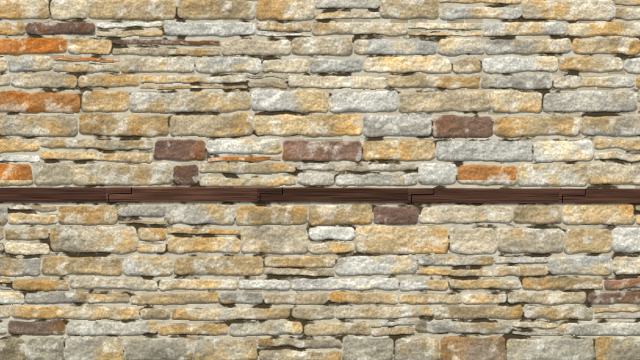
Reproduce this texture procedurally as a Shadertoy shader.

```glsl
// A weathered dry-stone wall in uneven courses, crossed by a dark timber beam.
// Courses are cut into jittered stones, some split into slabs; rounded-box
// distances give the joints, and fractal noise gives wear and relief.

float hash(vec2 p) {
    vec3 q = fract(vec3(p.xyx) * vec3(0.1031, 0.1030, 0.0973));
    q += dot(q, q.yzx + 33.33);
    return fract((q.x + q.y) * q.z);
}

float noise(vec2 p) {
    vec2 i = floor(p), f = fract(p);
    f = f * f * (3.0 - 2.0 * f);
    return mix(mix(hash(i), hash(i + vec2(1, 0)), f.x),
               mix(hash(i + vec2(0, 1)), hash(i + vec2(1, 1)), f.x), f.y);
}

float fbm(vec2 p) {
    float sum = 0.0, amp = 0.5;
    for (int i = 0; i < 5; i++) {
        sum += amp * noise(p);
        p = mat2(1.6, 1.2, -1.2, 1.6) * p + 7.3;
        amp *= 0.5;
    }
    return sum;
}

float roundBox(vec2 p, vec2 halfSize, float radius) {
    vec2 d = abs(p) - halfSize + radius;
    return length(max(d, 0.0)) + min(max(d.x, d.y), 0.0) - radius;
}

float joint(float i, float row) {
    return i + 0.62 * (hash(vec2(i, row * 3.7 + 11.0)) - 0.5);
}

// Heights of the course boundaries; course 8 holds the beam
const float course[19] = float[](-0.01, 0.067, 0.111, 0.153, 0.192, 0.231, 0.292,
    0.373, 0.435, 0.481, 0.549, 0.618, 0.685, 0.752, 0.796, 0.845, 0.898, 0.942, 1.01);

// Returns distance to the stone, height within it (-1 to 1), and its identity
vec4 stone(vec2 p) {
    int k = 0;
    for (int i = 1; i < 18; i++) if (p.y > course[i]) k = i;
    float row = float(k), lo = course[k], hi = course[k + 1];
    float width = mix(0.17, 0.225, hash(vec2(row, 5.0)));
    float x = p.x / width + 20.0 + hash(vec2(row, 9.0));
    float i = floor(x);
    if (x < joint(i, row)) i -= 1.0;
    else if (x > joint(i + 1.0, row)) i += 1.0;
    vec2 id = vec2(i, row);
    float left = joint(i, row), right = joint(i + 1.0, row);

    // Some stones are stacked pairs of thin slabs
    if (hash(id + 31.0) < 0.2) {
        float cut = mix(lo, hi, mix(0.3, 0.7, hash(id + 47.0)));
        if (p.y < cut) hi = cut; else { lo = cut; id += 60.0; }
    }
    lo += 0.005 * hash(id + 3.0);
    hi -= 0.007 * hash(id + 8.0);
    vec2 halfSize = 0.5 * vec2((right - left) * width, hi - lo);
    vec2 q = vec2((x - 0.5 * (left + right)) * width, p.y - 0.5 * (lo + hi));
    q.y += q.x * 0.05 * (hash(id + 15.0) - 0.5);
    float d = roundBox(q, halfSize - 0.0022, min(0.013, halfSize.y * 0.6));
    return vec4(k == 8 ? 0.02 : d, q.y / halfSize.y, id);
}

vec3 stoneColour(vec2 id, float y) {
    float pick = hash(id + 71.0), tone = hash(id + 83.0);
    vec3 c = mix(vec3(0.76, 0.71, 0.60), vec3(0.73, 0.64, 0.48), smoothstep(0.2, 0.6, pick));
    if (pick > 0.68) c = vec3(0.69, 0.67, 0.61);
    if (pick > 0.86) c = vec3(0.77, 0.76, 0.71);
    if (pick < 0.10 && y > 0.5) c = vec3(0.68, 0.48, 0.29);
    if (pick < 0.035) c = vec3(0.50, 0.40, 0.34);
    c = mix(c, vec3(0.57, 0.54, 0.45), 0.6 * smoothstep(0.24, 0.0, y));
    return c * mix(0.88, 1.08, tone);
}

float relief(vec2 p) {
    return fbm(p * vec2(16.0, 24.0)) + 0.45 * fbm(p * vec2(60.0, 85.0) + 4.0);
}

// Mortar packed with small flat chips
vec3 mortar(vec2 p) {
    float row = floor(p.y / 0.011);
    vec2 cell = vec2(p.x / 0.052 + hash(vec2(row, 2.0)) * 9.0, p.y / 0.011);
    vec2 q = (fract(cell) - 0.5) * vec2(0.052, 0.011);
    float d = roundBox(q, vec2(0.024, 0.0046), 0.003);
    float tone = hash(floor(cell) + 13.0);
    vec3 c = mix(vec3(0.70, 0.66, 0.56), vec3(0.87, 0.85, 0.78), fbm(p * 45.0));
    vec3 chip = mix(vec3(0.50, 0.45, 0.36), vec3(0.80, 0.76, 0.66), tone);
    c = mix(c, chip, step(0.45, tone) * smoothstep(0.001, -0.001, d));
    float crevice = smoothstep(0.50, 0.66, fbm(p * vec2(22.0, 38.0) + 17.0));
    return mix(c, vec3(0.20, 0.16, 0.10), 0.85 * crevice);
}

vec3 beamColour(vec2 p, float y) {
    float i = floor(p.x / 0.42 + 0.3), along = fract(p.x / 0.42 + 0.3);
    float grain = fbm(vec2(p.x * 9.0 + i * 5.0, p.y * 260.0));
    vec3 c = mix(vec3(0.17, 0.11, 0.08), vec3(0.43, 0.31, 0.25), grain);
    c *= 0.85 + 0.35 * hash(vec2(i, 6.0)) + 0.2 * smoothstep(0.6, 0.95, y);
    float seam = abs(along - (y > 0.1 ? 0.17 : 0.02)) * 0.42;
    if (along > 0.02 && along < 0.17) seam = min(seam, abs(y - 0.1) * 0.02);
    return c * mix(0.3, 1.0, smoothstep(0.0005, 0.002, seam));
}

void mainImage(out vec4 fragColor, in vec2 fragCoord) {
    vec2 p = fragCoord / iResolution.y;
    float px = 1.0 / iResolution.y;

    // Ragged outlines
    vec2 warp = vec2(fbm(p * 24.0), fbm(p * 24.0 + 40.0)) - 0.48;
    vec4 s = stone(p + 0.013 * warp);

    // Stone face: stains, pale bloom, relief and rounded edges
    vec3 face = stoneColour(s.zw, p.y);
    face *= 0.78 + 0.46 * fbm(p * vec2(11.0, 17.0) + s.zw);
    face = mix(face, face * vec3(1.06, 0.94, 0.74), smoothstep(0.45, 0.7, fbm(p * 9.0 + s.wz)));
    face = mix(face, vec3(0.88, 0.87, 0.82), 0.55 * smoothstep(0.52, 0.7, fbm(p * 30.0 + s.zw * 3.0)));
    face *= 1.0 + 0.95 * (relief(p) - relief(p + vec2(-0.003, 0.005)));
    float rim = smoothstep(-0.010, 0.0, s.x);
    face *= 1.0 + rim * (s.y > 0.0 ? 0.10 : -0.30) * smoothstep(0.2, 0.9, abs(s.y));
    face *= 0.90 + 0.2 * noise(p * 230.0);

    // Joints, shaded beneath the stones
    vec3 gap = mortar(p + 0.006 * warp);
    gap *= 1.0 - 0.5 * smoothstep(-0.3, -0.9, s.y) * smoothstep(0.006, 0.0, s.x);
    vec3 c = mix(face, gap, smoothstep(-px, px, s.x));

    // Beam and the shadow under it
    float middle = 0.458 + 0.002 * sin(p.x * 3.0) + 0.0015 * (noise(vec2(p.x * 14.0, 1.0)) - 0.5);
    float y = (p.y - middle) / 0.020;
    c *= 1.0 - 0.55 * smoothstep(-1.5, -1.0, y) * step(y, 0.0);
    c = mix(beamColour(p, y), c, smoothstep(-px, px, (abs(y) - 1.0) * 0.020));
    fragColor = vec4(clamp(c * 1.04, 0.0, 1.0), 1.0);
}
```
